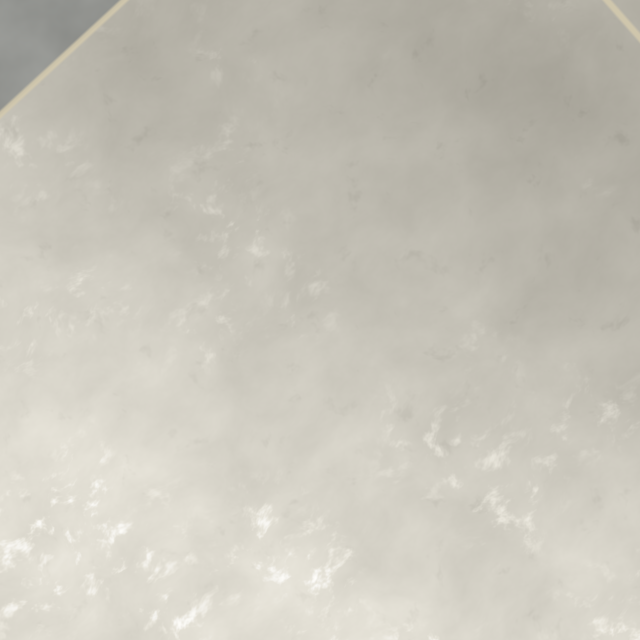
This texture is drawn by a WebGL 2 fragment shader. Its source:

```glsl
#version 300 es
precision highp float;
// Soft, clouded grey stone tile with pale diagonal flecks and cream joints at two corners.

uniform vec2 u_resolution;
out vec4 fragColor;

const vec3 WARM_SHIFT = vec3(0.0, 0.013, 0.055);
const vec3 JOINT_COLOR = vec3(0.83, 0.79, 0.68);
const vec3 SLATE_COLOR = vec3(0.58, 0.585, 0.57);

// Random unit gradient for a lattice cell
vec2 cellGradient(vec2 cell) {
    vec3 p = fract(cell.xyx * vec3(0.1031, 0.1030, 0.0973));
    p += dot(p, p.yzx + 33.33);
    float angle = 6.28318 * fract((p.x + p.y) * p.z);
    return vec2(cos(angle), sin(angle));
}

float gradientNoise(vec2 p) {
    vec2 cell = floor(p);
    vec2 f = p - cell;
    vec2 blend = f * f * f * (f * (f * 6.0 - 15.0) + 10.0);
    float a = dot(cellGradient(cell), f);
    float b = dot(cellGradient(cell + vec2(1, 0)), f - vec2(1, 0));
    float c = dot(cellGradient(cell + vec2(0, 1)), f - vec2(0, 1));
    float d = dot(cellGradient(cell + vec2(1, 1)), f - vec2(1, 1));
    return mix(mix(a, b, blend.x), mix(c, d, blend.x), blend.y);
}

// Octave sum; gain sets how strong the finer octaves are
float fbm(vec2 p, int octaves, float gain) {
    const mat2 turn = mat2(0.8, 0.6, -0.6, 0.8);
    float sum = 0.0;
    float amplitude = 1.0;
    for (int i = 0; i < octaves; i++) {
        sum += amplitude * gradientNoise(p);
        p = turn * p * 2.03 + 17.3;
        amplitude *= gain;
    }
    return sum;
}

// Coordinates along and across the rising diagonal
vec2 diagonal(vec2 p, float stretch) {
    return vec2((p.x + p.y) / stretch, p.y - p.x) * 0.7071;
}

// Signed distance to a line, positive beyond it
float lineSide(vec2 p, vec2 normal, float offset) {
    return dot(p, normal) - offset;
}

float jointMask(float dist, float halfWidth, float soft) {
    return 1.0 - smoothstep(halfWidth - soft, halfWidth + soft, abs(dist));
}

// Brightness of the stone, with shade running from 0 (lit) to 1 (dim)
float stoneTone(vec2 p, float shade) {
    vec2 warp = vec2(fbm(p * 7.0 + 3.1, 3, 0.5), fbm(p * 7.0 + 41.7, 3, 0.5));
    vec2 bent = p + 0.02 * warp;
    float lit = 1.0 - shade;

    // Broad clouds, then continuous mottling that is stronger in the light
    float tone = mix(0.875, 0.692, shade);
    tone += 0.045 * fbm(bent * 3.2 + 8.0, 3, 0.5);
    tone += mix(0.022, 0.034, lit) * fbm(diagonal(bent, 1.3) * 11.0 + 5.0, 5, 0.6);

    // Small pale flecks gathered in loose clusters
    float cluster = smoothstep(0.0, 0.7, fbm(p * 4.5 + 23.0, 3, 0.5) + 0.4 * lit - 0.06);
    float fleck = smoothstep(0.05, 0.85, fbm(diagonal(bent, 1.35) * 30.0 + 61.0, 4, 0.6));
    tone += mix(0.07, 0.11, lit) * cluster * fleck;

    // Sparse, faint dim spots
    float spot = smoothstep(0.35, 0.95, fbm(bent * 21.0 + 90.0, 4, 0.6));
    return tone - 0.035 * spot;
}

void main() {
    vec2 uv = gl_FragCoord.xy / u_resolution;
    float soft = max(0.0028, 1.0 / min(u_resolution.x, u_resolution.y));

    // Light falls off from the lower left to the upper right
    float shade = smoothstep(0.13, 1.03, 0.35 * uv.x + 0.8 * uv.y);
    float tone = stoneTone(uv, shade);
    vec3 color = vec3(tone) - WARM_SHIFT;

    // Highlights lose their warmth
    color += WARM_SHIFT * 0.6 * smoothstep(0.89, 0.98, tone);

    // Darker neighbouring tile and the joints between tiles
    float leftSide = lineSide(uv, vec2(-0.678, 0.735), 0.603);
    float rightSide = lineSide(uv, vec2(0.75, 0.66), 1.371);
    vec3 slate = SLATE_COLOR + 0.05 * fbm(uv * 9.0 + 31.0, 4, 0.5);
    color = mix(color, slate, smoothstep(-soft, soft, leftSide));
    color = mix(color, JOINT_COLOR, 0.85 * jointMask(leftSide, 0.0045, soft));
    color = mix(color, JOINT_COLOR, 0.85 * jointMask(rightSide, 0.005, soft));

    fragColor = vec4(clamp(color, 0.0, 1.0), 1.0);
}
```
